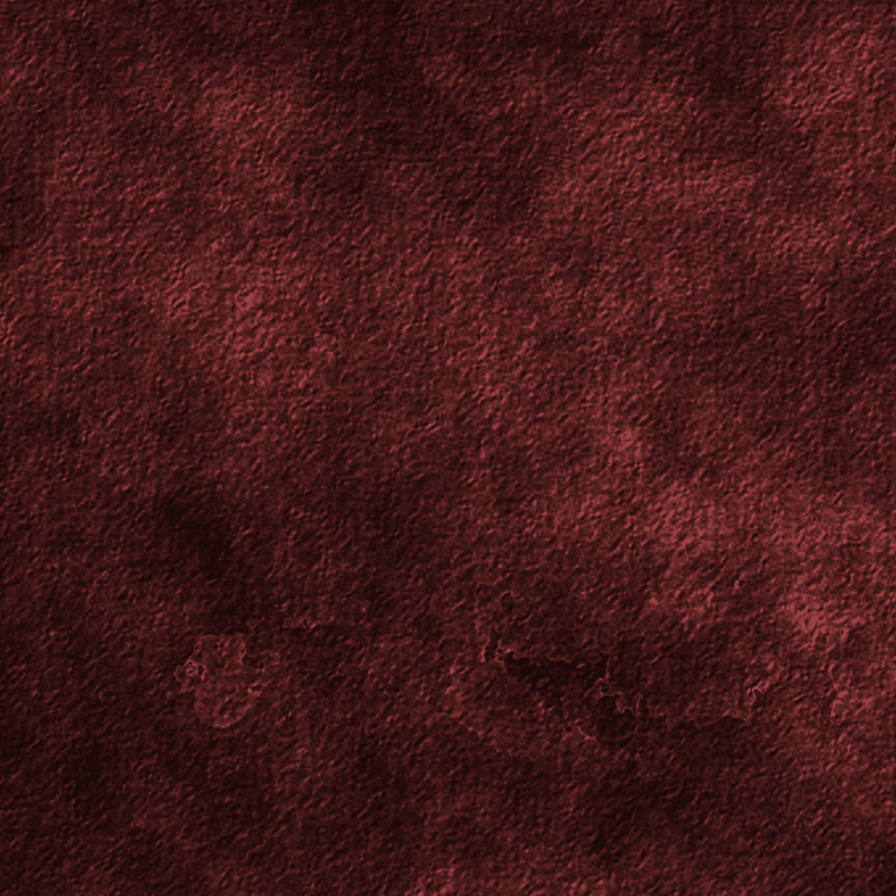
Write a three.js fragment shader that draws this texture.

```glsl
// Worn dark red plaster wall: ragged stains over a fine, diagonally lit grain,
// with flaking paint edges in a band across the lower part. All layers add up
// to one tone value, which an exponential curve turns into colour.

#define MID_COLOR vec3(0.249, 0.088, 0.086)
#define TONE_CURVE vec3(0.31, 0.36, 0.38)
#define STAIN_SCALE vec2(4.2, 4.8)
#define STAIN_GAIN 0.9
#define MOTTLE_SCALE 19.0
#define MOTTLE_GAIN 0.62
#define GRAIN_SCALE vec2(150.0, 225.0)
#define GRAIN_GAIN 1.3
#define SPECK_SCALE 340.0
#define SPECK_GAIN 1.0
#define FLAKE_SCALE 9.0
#define FLAKE_GAIN 2.6

varying vec2 vUv;

float hash(vec2 p) {
  return fract(sin(dot(p, vec2(127.1, 311.7))) * 43758.5453);
}

// Smooth value noise from -1 to 1
float noise(vec2 p) {
  vec2 cell = floor(p);
  vec2 f = fract(p);
  f = f * f * (3.0 - 2.0 * f);
  float low = mix(hash(cell), hash(cell + vec2(1.0, 0.0)), f.x);
  float high = mix(hash(cell + vec2(0.0, 1.0)), hash(cell + vec2(1.0)), f.x);
  return 2.0 * mix(low, high, f.y) - 1.0;
}

float fbm(vec2 p) {
  float sum = 0.0;
  float amp = 1.0;
  for (int i = 0; i < 5; i++) {
    sum += amp * noise(p);
    p = mat2(1.6, 1.2, -1.2, 1.6) * p + 17.3;
    amp *= 0.6;
  }
  return sum;
}

// Height of the rough surface, stretched along the rising diagonal
float grainHeight(vec2 p) {
  vec2 q = vec2(p.x + p.y, p.y - p.x) * 0.7071;
  q += 0.003 * vec2(noise(p * 70.0), noise(p * 70.0 + 51.0));
  return noise(q * GRAIN_SCALE) + 0.4 * noise(q * GRAIN_SCALE * 0.5 + 9.0);
}

// Slope of the grain towards a light at the upper left
float grainRelief(vec2 p) {
  vec2 toLight = vec2(-0.0012, 0.0012);
  return grainHeight(p - toLight) - grainHeight(p + toLight);
}

float flakeField(vec2 p) {
  return fbm(p * FLAKE_SCALE + 41.0) - 0.1;
}

// Bright lip and dark shadow along the borders of peeled paint
float flakes(vec2 p) {
  float e = 0.002;
  float field = flakeField(p);
  vec2 slope = vec2(flakeField(p + vec2(e, 0.0)), flakeField(p + vec2(0.0, e))) - field;
  float dist = field * e / max(length(slope), 0.015);
  float inside = smoothstep(-0.001, 0.001, dist);
  float lip = exp(-abs(dist) / 0.002);
  float glow = inside * exp(-abs(dist) / 0.012);
  float shadow = (1.0 - inside) * exp(-abs(dist) / 0.012);
  float band = smoothstep(0.1, 0.22, p.y) * (1.0 - smoothstep(0.34, 0.5, p.y));
  float patches = smoothstep(-0.4, 0.4, fbm(p * vec2(6.0, 8.0) + 83.0));
  float broken = smoothstep(-0.4, 0.5, noise(p * 40.0));
  return band * patches * (lip * broken + 0.35 * glow - 0.5 * shadow);
}

// Broad shading: darkest at the lower left, a little darker at the top
float wallShade(vec2 p) {
  float rise = smoothstep(0.0, 0.62, p.y);
  float shade = mix(-0.5, 0.3, rise) - 0.4 * smoothstep(0.78, 1.0, p.y);
  return shade + 0.5 * (p.x - 0.5) * (1.0 - rise);
}

// Rubbed light patches, dark pits and short thin creases
float wear(vec2 p) {
  float rubbed = smoothstep(0.6, 1.1, fbm(p * 12.0 + 131.0));
  float pits = smoothstep(0.75, 1.15, fbm(p * 21.0 + 157.0));
  float crease = 1.0 - smoothstep(0.0, 0.1, abs(fbm(p * 8.0 + 203.0)));
  crease *= smoothstep(0.15, 0.6, noise(p * 13.0 + 219.0));
  return 0.8 * rubbed - 0.9 * pits - 0.7 * crease;
}

void main() {
  vec2 p = vUv;

  // Stains with ragged borders
  vec2 warp = vec2(noise(p * 9.0 + 3.0), noise(p * 9.0 + 29.0));
  float tone = wallShade(p) + wear(p);
  tone += STAIN_GAIN * fbm(p * STAIN_SCALE + 0.15 * warp + 12.0);
  tone += MOTTLE_GAIN * fbm(p * MOTTLE_SCALE + 67.0);

  // Faint upright and level brush streaks
  tone += 0.2 * noise(p * vec2(150.0, 7.0)) + 0.15 * noise(p * vec2(8.0, 150.0) + 7.0);

  // Fine surface
  tone += GRAIN_GAIN * grainRelief(p);
  tone += SPECK_GAIN * noise(p * SPECK_SCALE + 5.0);
  tone += FLAKE_GAIN * flakes(p);

  tone = clamp(tone, -2.8, 2.9);
  gl_FragColor = vec4(MID_COLOR * exp(TONE_CURVE * tone), 1.0);
}
```
